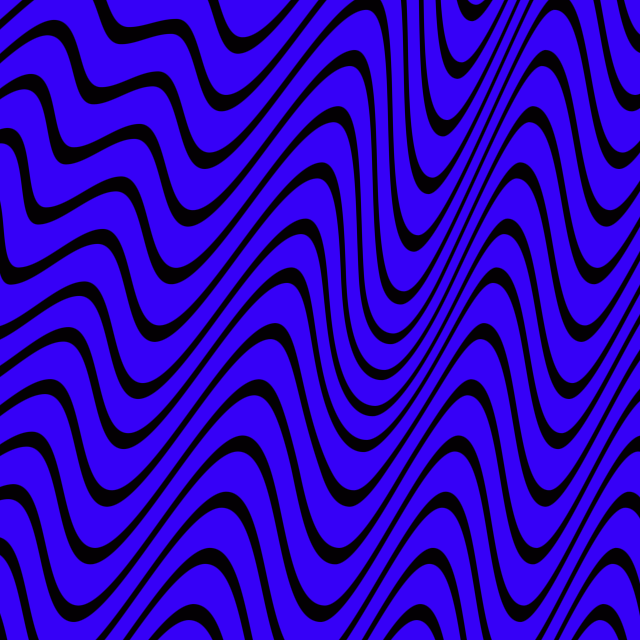
This pattern is drawn by a WebGL 2 fragment shader. Its source:

```glsl
#version 300 es
precision highp float;

uniform vec2 u_resolution;
out vec4 fragColor;

const float PI = 3.14159265;
const vec3 BLUE = vec3(0.21, 0.0, 0.97);
const vec3 INK = vec3(0.01, 0.0, 0.01);
const float LINE_SPACING = 0.0878;
const float LINE_SHARE = 0.285;

// Slanted folds, alternately trough and crest, from left to right:
// x at the top edge, lean, drop at the top edge, change of drop
const int FOLD_COUNT = 11;
const int DEEP_FOLD = 6;
const vec4 FOLDS[FOLD_COUNT] = vec4[](
    vec4(-0.040, -0.430, 0.170, 0.000),
    vec4( 0.098, -0.430, 0.042, -0.040),
    vec4( 0.221, -0.460, 0.137, 0.065),
    vec4( 0.286, -0.350, 0.129, -0.070),
    vec4( 0.396, -0.289, 0.242, 0.025),
    vec4( 0.577, -0.291, 0.000, 0.000),
    vec4( 0.746, -0.252, 0.242, 0.025),
    vec4( 0.870, -0.226, 0.000, 0.000),
    vec4( 1.025, -0.218, 0.242, 0.025),
    vec4( 1.158, -0.228, 0.000, 0.000),
    vec4( 1.315, -0.220, 0.242, 0.025)
);

float cosineEase(float t) {
    return 0.5 - 0.5 * cos(PI * clamp(t, 0.0, 1.0));
}

// Horizontal place and drop of one fold at a given depth below the top
vec2 foldAt(int index, float depth) {
    vec4 fold = FOLDS[index];
    vec2 placeAndDrop = fold.xz + fold.yw * depth;
    if (index == DEEP_FOLD) {
        placeAndDrop.y += 0.126 * (1.0 - smoothstep(0.43, 0.742, depth));
    }
    return placeAndDrop;
}

// Drop of the surface, eased from each fold to the next
float surfaceDrop(float x, float depth) {
    vec2 current = foldAt(0, depth);
    float drop = current.y;
    for (int i = 1; i < FOLD_COUNT; i++) {
        vec2 next = foldAt(i, depth);
        float t = (x - current.x) / (next.x - current.x);
        drop += (next.y - current.y) * cosineEase(t);
        current = next;
    }
    return drop;
}

// Line number at a flat level, with one narrower gap
float lineNumber(float level, float spacing) {
    float narrowGap = 0.14 * (1.0 - smoothstep(0.354, 0.43, level));
    return (level - 0.693) / spacing - narrowGap;
}

// Antialiased stripes centred on whole numbers
float stripes(float number, float share) {
    float edge = abs(number - floor(number + 0.5)) - 0.5 * share;
    float blur = max(1.3 * fwidth(number), 0.0001);
    return 1.0 - smoothstep(-0.5 * blur, 0.5 * blur, edge);
}

void main() {
    vec2 uv = gl_FragCoord.xy / u_resolution;
    float depth = 1.0 - uv.y;
    float level = depth - surfaceDrop(uv.x, depth);
    float ink = stripes(lineNumber(level, LINE_SPACING), LINE_SHARE);
    fragColor = vec4(mix(BLUE, INK, ink), 1.0);
}
```
